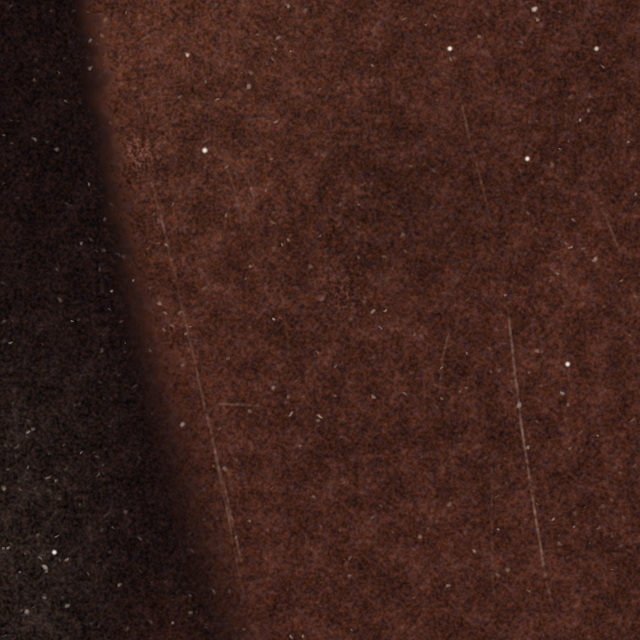
This texture is drawn by a WebGL 2 fragment shader. Its source:

```glsl
#version 300 es
precision highp float;

uniform vec2 u_resolution;
out vec4 fragColor;

vec3 hash3(vec2 cell) {
    uvec2 u = uvec2(ivec2(cell) + 4096);
    uint h = u.x * 73856093u ^ u.y * 19349663u;
    h = (h ^ (h >> 15)) * 2246822519u;
    h = (h ^ (h >> 13)) * 3266489917u;
    h ^= h >> 16;
    return vec3(h & 1023u, (h >> 10) & 1023u, (h >> 20) & 1023u) / 1023.0;
}

float cornerSlope(vec2 cell, vec2 offset) {
    float angle = 6.2832 * hash3(cell).x;
    return dot(vec2(cos(angle), sin(angle)), offset);
}

float gradientNoise(vec2 p) {
    vec2 i = floor(p), f = p - i;
    vec2 w = f * f * f * (f * (f * 6.0 - 15.0) + 10.0);
    vec2 e = vec2(1, 0);
    return mix(mix(cornerSlope(i, f), cornerSlope(i + e, f - e), w.x),
               mix(cornerSlope(i + e.yx, f - e.yx), cornerSlope(i + 1.0, f - 1.0), w.x), w.y);
}

float glow(vec2 p, vec2 center, float tightness) {
    vec2 d = p - center;
    return exp(-tightness * dot(d, d));
}

// Bowed hairline with soft ends, worn into uneven stretches
float scratch(vec2 p, vec2 a, vec2 b, float bow) {
    vec2 d = b - a;
    float t = clamp(dot(p - a, d) / dot(d, d), 0.0, 1.0);
    vec2 side = normalize(vec2(-d.y, d.x));
    float along = t * length(d);
    bow = bow * 4.0 * t * (1.0 - t) + 0.002 * gradientNoise(vec2(along * 18.0, b.x * 77.0));
    float dist = length(p - a - d * t - side * bow);
    float wear = 0.7 + 0.9 * gradientNoise(vec2(along * 22.0, a.x * 91.0))
                     + 1.1 * gradientNoise(vec2(along * 110.0, a.y * 53.0));
    float ends = smoothstep(0.0, 0.08, t) * smoothstep(1.0, 0.75, t);
    return (1.0 - smoothstep(0.0, 0.0032 + 0.5 / u_resolution.y, dist)) * max(wear, 0.0) * ends;
}

float speck(vec2 p, vec2 center, float radius) {
    return 1.0 - smoothstep(0.15 * radius, radius + 0.5 / u_resolution.y, length(p - center));
}

// One possible fleck in each grid cell, with random size, slant and brightness
float dust(vec2 p, float cells, float density, float radius) {
    vec2 cell = floor(p * cells);
    vec3 r = hash3(cell + cells), s = hash3(cell + cells * 7.0);
    vec2 q = p - (cell + 0.25 + 0.5 * r.xy) / cells;
    q.x += (s.y - 0.5) * 1.6 * q.y;
    float fleck = speck(q, vec2(0), radius * (0.6 + 0.6 * s.x));
    return fleck * step(r.z, density) * mix(0.22, 1.0, s.z * s.z * s.z);
}

void main() {
    vec2 p = gl_FragCoord.xy / u_resolution;
    float depth = 1.0 - p.y;
    vec2 turned = mat2(0.8, 0.6, -0.6, 0.8) * p;

    // Mottling from broad stains to fine grain
    float stain = gradientNoise(p * 5.0 + 3.0);
    float mottle = gradientNoise(turned * 24.0);
    float grain = 0.5 * gradientNoise(turned * 72.0 + 5.0) + 0.75 * gradientNoise(p * 141.0 + 9.0)
                + 0.75 * gradientNoise(turned * 223.0 + 40.0);
    float tint = gradientNoise(p * 57.0 + 31.0) + gradientNoise(turned * 113.0 + 57.0);
    float pallor = max(0.0, gradientNoise(turned * 93.0 + 80.0) + 0.5 * mottle);

    // Brown field, warmer towards the upper left
    vec3 brown = mix(vec3(0.262, 0.138, 0.106), vec3(0.300, 0.167, 0.125), glow(p, vec2(0.24, 0.92), 8.0));
    brown *= 1.0 + 0.14 * stain + 0.24 * mottle + 0.5 * grain;
    brown *= 1.0 - 0.12 * glow(p, vec2(0.63, 0.69), 45.0);
    brown += vec3(0.07, 0.075, 0.08) * pallor;

    // Shadow band with a ragged edge, paler in its lower left corner
    float haze = smoothstep(0.25, 0.9, depth) * smoothstep(0.27, 0.03, p.x);
    vec3 shadow = mix(vec3(0.104, 0.061, 0.058), vec3(0.142, 0.102, 0.090), haze);
    shadow *= 1.0 + 0.35 * mottle + 0.85 * grain;
    shadow += vec3(0.05) * pallor * (0.4 + haze);
    float edge = 0.135 + 0.12 * depth + 0.11 * depth * depth + 0.025 * mottle + 0.022 * grain;
    float softness = 0.024 + 0.045 * depth * depth;
    float lit = smoothstep(-softness, softness, p.x - edge);
    lit = max(lit, 0.45 * glow(p, vec2(0.27, 0.0), 180.0));
    vec3 color = mix(shadow, brown, lit);
    color += tint * vec3(0.022, 0.002, -0.024) * (0.5 + 0.5 * lit);

    // Pale rubbed patches
    float rub = glow(p, vec2(0.215, 0.762), 1700.0) + 0.5 * glow(p, vec2(0.535, 0.545), 900.0);
    color += vec3(0.12, 0.09, 0.08) * rub * max(0.0, 0.4 + grain * 1.5);

    // Long scratches
    float marks = 0.38 * scratch(p, vec2(0.228, 0.75), vec2(0.394, 0.0), 0.007);
    marks += 0.3 * scratch(p, vec2(0.335, 0.30), vec2(0.386, 0.08), 0.002);
    marks += 0.7 * scratch(p, vec2(0.792, 0.53), vec2(0.868, 0.02), -0.006);
    marks += 0.38 * scratch(p, vec2(0.712, 0.87), vec2(0.772, 0.64), 0.0);
    // Short and faint scratches
    marks += 0.35 * scratch(p, vec2(0.703, 0.487), vec2(0.685, 0.375), -0.003);
    marks += 0.33 * scratch(p, vec2(0.930, 0.70), vec2(0.976, 0.59), 0.0);
    marks += 0.27 * scratch(p, vec2(0.345, 0.77), vec2(0.390, 0.61), 0.002);
    marks += 0.35 * scratch(p, vec2(0.382, 0.73), vec2(0.400, 0.685), 0.0);
    marks += 0.33 * scratch(p, vec2(0.315, 0.370), vec2(0.420, 0.367), 0.0);
    marks += 0.2 * scratch(p, vec2(0.768, 0.295), vec2(0.771, 0.03), 0.0);
    marks += 0.35 * scratch(p, vec2(0.213, 0.933), vec2(0.270, 0.964), 0.0);
    marks += 0.16 * scratch(p, vec2(0.432, 0.60), vec2(0.458, 0.41), 0.0);
    color = mix(color, vec3(0.54, 0.42, 0.36), clamp(marks, 0.0, 0.8));

    // Scattered dust, ragged and gathered in clusters
    float cluster = smoothstep(-0.1, 0.5, gradientNoise(p * 9.0 + 17.0));
    cluster += 0.7 * glow(p, vec2(0.54, 0.54), 120.0) + 0.5 * glow(p, vec2(0.1, 0.12), 60.0);
    vec2 ragged = p + 0.0022 * vec2(grain, tint);
    float flecks = 0.0;
    for (int i = 0; i < 3; i++) {
        float layer = float(i);
        float density = (0.02 + 0.11 * cluster) * (1.0 - 0.2 * layer);
        flecks += (0.6 + 0.1 * layer) * dust(ragged, 83.0 - 22.0 * layer, density, 0.0036 + 0.0006 * layer);
    }
    color = mix(color, vec3(0.68, 0.63, 0.56), clamp(flecks, 0.0, 0.85));

    // Brightest specks
    float bright = speck(p, vec2(0.320, 0.765), 0.0058) + speck(p, vec2(0.085, 0.137), 0.0052);
    bright += speck(p, vec2(0.887, 0.431), 0.0052) + speck(p, vec2(0.824, 0.752), 0.005);
    bright += speck(p, vec2(0.703, 0.924), 0.005) + 0.8 * speck(p, vec2(0.932, 0.924), 0.005);
    bright += 0.7 * speck(ragged, vec2(0.293, 0.915), 0.005) + 0.7 * speck(ragged, vec2(0.835, 0.986), 0.006);
    color = mix(color, vec3(0.92, 0.90, 0.85), clamp(bright, 0.0, 1.0));

    fragColor = vec4(clamp(color, 0.0, 1.0), 1.0);
}
```
